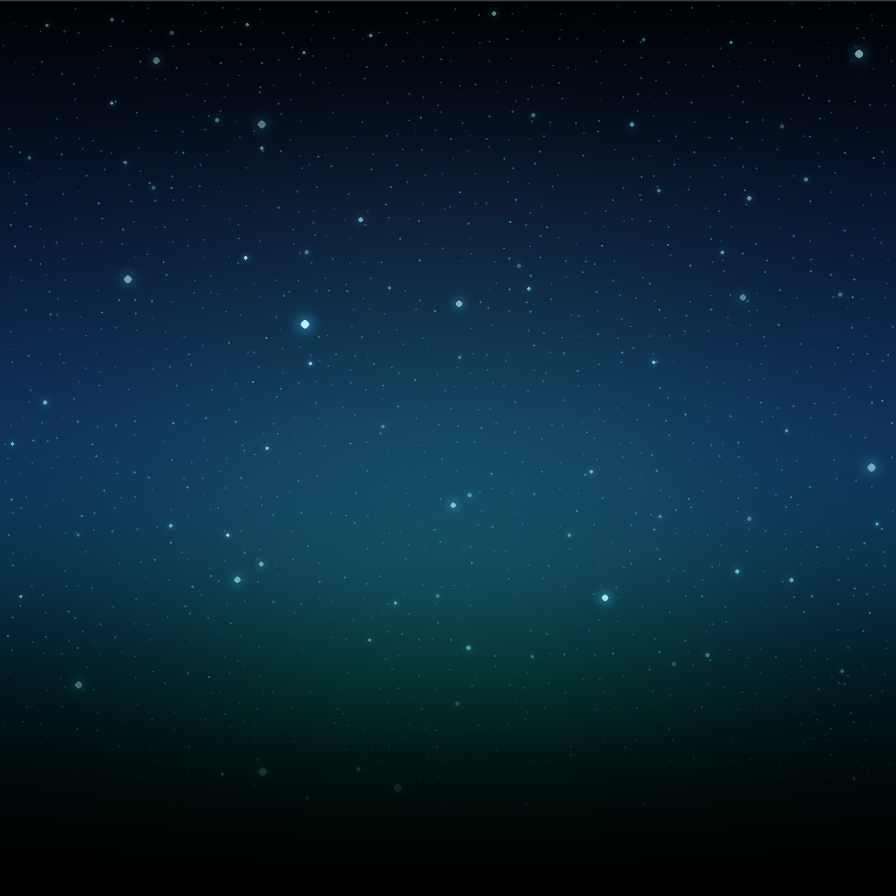
Give the GLSL for this background, as a Shadertoy shader.

```glsl
// Draws a starry night sky with a teal glow fading to a dark horizon.

#define FAINT_GRID 50.0
#define FAINT_SHARE 0.68
#define FAINT_RADIUS 0.0012
#define MEDIUM_GRID 13.0
#define MEDIUM_SHARE 0.45
#define MEDIUM_RADIUS 0.0023
#define BRIGHT_GRID 5.0
#define BRIGHT_SHARE 0.55
#define BRIGHT_RADIUS 0.0042
#define GLOW_HALF_WIDTH 0.56
#define TOP_LINE 0.0016

const int LAST_STOP = 8;

// Sky colours at even heights, from the ground up
const vec3 CENTRE_SKY[9] = vec3[9](
    vec3(0.0), vec3(0.0, 0.06, 0.055), vec3(0.02, 0.205, 0.205),
    vec3(0.075, 0.295, 0.37), vec3(0.08, 0.285, 0.39), vec3(0.065, 0.21, 0.315),
    vec3(0.05, 0.13, 0.225), vec3(0.02, 0.055, 0.11), vec3(0.0, 0.01, 0.02));
const vec3 EDGE_SKY[9] = vec3[9](
    vec3(0.0), vec3(0.0, 0.03, 0.035), vec3(0.01, 0.10, 0.14),
    vec3(0.04, 0.19, 0.29), vec3(0.06, 0.20, 0.35), vec3(0.045, 0.15, 0.29),
    vec3(0.03, 0.095, 0.20), vec3(0.015, 0.045, 0.10), vec3(0.0, 0.01, 0.02));

vec3 hash3(vec2 cell) {
    vec3 p = fract(cell.xyx * vec3(0.1031, 0.1030, 0.0973));
    p += dot(p, p.yxz + 33.33);
    return fract((p.xxy + p.yzz) * p.zyx);
}

vec3 skyStop(int index, float glow) {
    int i = clamp(index, 0, LAST_STOP);
    return mix(EDGE_SKY[i], CENTRE_SKY[i], glow);
}

// Smooth spline through the stops
vec3 skyColor(vec2 uv) {
    float side = min(abs(uv.x - 0.5) / GLOW_HALF_WIDTH, 1.0);
    float glow = 0.5 + 0.5 * cos(3.14159 * side);
    float height = clamp(uv.y, 0.0, 0.9999) * float(LAST_STOP);
    int i = int(height);
    float t = fract(height);
    vec3 a = skyStop(i - 1, glow);
    vec3 b = skyStop(i, glow);
    vec3 c = skyStop(i + 1, glow);
    vec3 d = skyStop(i + 2, glow);
    vec3 curve = 2.0 * b + t * (c - a)
        + t * t * (2.0 * a - 5.0 * b + 4.0 * c - d)
        + t * t * t * (3.0 * (b - c) + d - a);
    return max(0.5 * curve, 0.0);
}

// One jittered star per chosen cell: x = coverage, y = halo, z = tint
vec3 starLayer(vec2 p, float grid, float share, float radius, float seed, float pixel) {
    vec2 cell = floor(p * grid);
    vec3 place = hash3(cell + seed);
    vec3 trait = hash3(cell + seed + 71.7);
    vec2 centre = (cell + 0.12 + 0.76 * place.xy) / grid;
    vec2 offset = abs(p - centre);
    float size = radius * mix(0.75, 1.2, trait.x);
    float dist = mix(length(offset), offset.x + offset.y, 0.4);
    float disc = 1.0 - smoothstep(max(size - 0.5 * pixel, 0.0), size + 0.5 * pixel, dist);
    float halo = exp(-dot(offset, offset) / (size * size * 5.0));
    float present = step(place.z, share) * mix(0.35, 1.0, trait.y);
    return vec3(disc * present, halo * present, trait.z);
}

void mainImage(out vec4 fragColor, in vec2 fragCoord) {
    vec2 uv = fragCoord / iResolution.xy;
    vec2 p = fragCoord / iResolution.y;
    float pixel = 1.0 / iResolution.y;
    vec3 color = skyColor(uv);

    // Stars dim into the ground haze and the upper dark
    float visible = smoothstep(0.04, 0.42, uv.y) * mix(1.0, 0.65, smoothstep(0.6, 1.0, uv.y));

    vec3 faint = starLayer(p, FAINT_GRID, FAINT_SHARE, FAINT_RADIUS, 3.0, pixel);
    vec3 faintColor = mix(vec3(0.12, 0.42, 0.72), vec3(0.25, 0.72, 0.78), faint.z);
    color = mix(color, faintColor, faint.x * visible * 0.8);

    vec3 medium = starLayer(p, MEDIUM_GRID, MEDIUM_SHARE, MEDIUM_RADIUS, 19.0, pixel);
    vec3 mediumColor = mix(vec3(0.40, 0.78, 0.90), vec3(0.65, 0.95, 0.95), medium.z);
    color += mediumColor * medium.y * visible * 0.12;
    color = mix(color, mediumColor, medium.x * visible);

    vec3 bright = starLayer(p, BRIGHT_GRID, BRIGHT_SHARE, BRIGHT_RADIUS, 43.0, pixel);
    color += vec3(0.2, 0.65, 0.75) * bright.y * visible * 0.3;
    color = mix(color, vec3(0.75, 0.98, 1.0), bright.x * visible);

    // Thin pale line along the top border
    float line = smoothstep(-0.5 * pixel, 0.5 * pixel, uv.y - 1.0 + TOP_LINE);
    color = mix(color, vec3(0.22, 0.23, 0.25), line);

    fragColor = vec4(clamp(color, 0.0, 1.0), 1.0);
}
```
